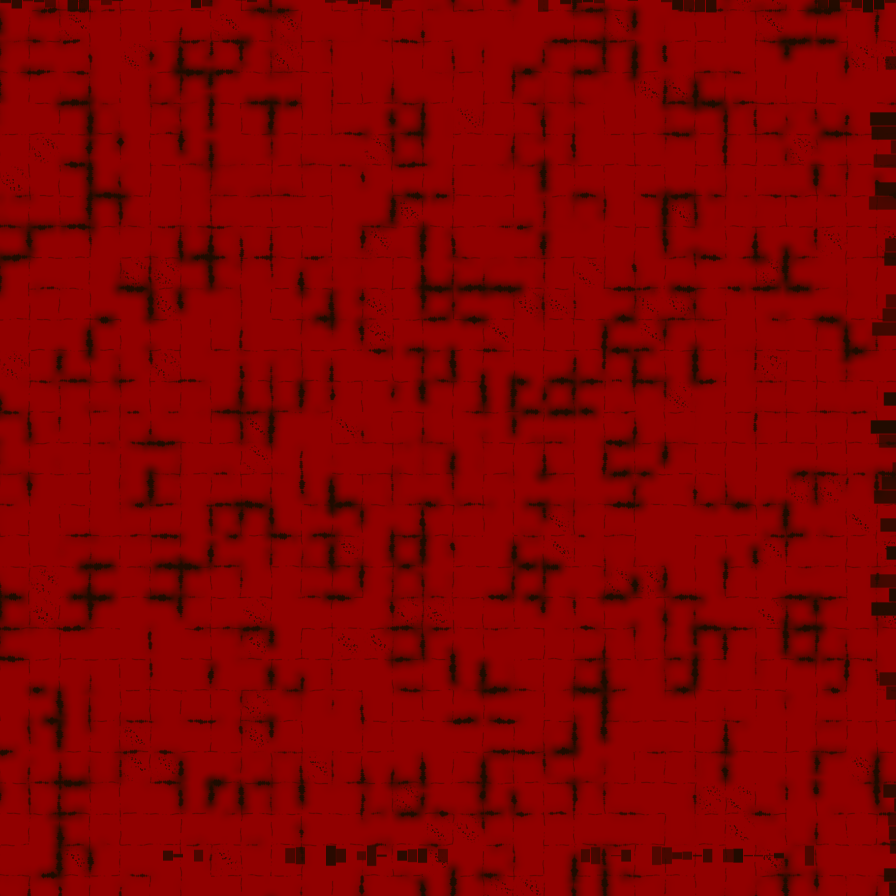
A three.js fragment shader for this texture:

```glsl
varying vec2 vUv;

const vec2 GRID = vec2(29.6, 29.0);
const vec2 GRID_SHIFT = vec2(0.03, -0.66);
const vec3 RED = vec3(0.57, 0.0, 0.0);
const vec3 SOOT = vec3(0.12, 0.045, 0.0);
const float SOFT = 0.035;

float hash(vec2 p) {
  return fract(sin(dot(p, vec2(127.1, 311.7))) * 4375.85);
}

// Layered sines, roughly -1 to 1
float ripple(float t, float seed) {
  return 0.5 * sin(t * 6.3 + seed * 2.7)
       + 0.3 * sin(t * 15.1 + seed * 5.3)
       + 0.2 * sin(t * 37.7 + seed * 1.9);
}

// Distance to the nearest scattered point
float cellular(vec2 p) {
  vec2 cell = floor(p);
  float nearest = 2.0;
  for (int j = -1; j <= 1; j++) {
    for (int i = -1; i <= 1; i++) {
      vec2 id = cell + vec2(float(i), float(j));
      vec2 point = id + vec2(hash(id), hash(id + 19.7));
      nearest = min(nearest, distance(p, point));
    }
  }
  return nearest;
}

float band(float d, float width) {
  return 1.0 - smoothstep(width - SOFT, width + SOFT, d);
}

float blend(float a, float b) {
  return a + b - a * b;
}

// Worn seams: q.x runs along the line, q.y crosses it
float seams(vec2 q, float seed, float cluster) {
  float row = floor(q.y + 0.5);
  float cell = floor(q.x);
  float across = abs(q.y - row - 0.035 * ripple(q.x * 0.5, row + seed));

  // Broken hairline
  float present = step(0.35, hash(vec2(cell, row) + seed + 41.3));
  float wear = smoothstep(-0.45, 0.35, ripple(q.x * 1.3, row * 1.7 + seed));
  float ink = 0.6 * present * wear * band(across, 0.01);
  float shade = 0.0;

  // Tapered dabs with soft soot around them
  for (int j = -1; j <= 1; j++) {
    float slot = cell + float(j);
    vec2 id = vec2(slot, row) + seed;
    float power = smoothstep(0.5, 1.0, hash(id) * 0.8 + 0.3 * cluster);
    float middle = slot + 0.5 + 0.6 * (hash(id + 7.3) - 0.5);
    float reach = mix(0.14, 0.52, hash(id + 3.7));
    float along = abs(q.x - middle) / reach;
    float taper = sqrt(max(0.0, 1.0 - along * along));
    float rough = 0.7 + 0.5 * ripple(q.x * 2.6, id.x + row);
    float width = 0.12 * power * taper * rough;
    float dab = band(across, width) * smoothstep(0.0, 0.035, width);
    ink = max(ink, dab * (0.7 + 0.3 * power));

    float away = length(vec2(max(along - 1.0, 0.0) * reach, across));
    float fade = max(0.0, 1.0 - away / 0.47);
    shade = max(shade, power * fade * fade * mix(0.25, 0.9, cluster));
  }
  return blend(ink, shade);
}

// Fine pitting inside a few tiles
float pitting(vec2 q, float density) {
  float chosen = step(1.0 - density, hash(floor(q) + 61.7));
  float area = 1.0 - smoothstep(0.2, 0.55, length(fract(q) - 0.5));
  float area2 = area * smoothstep(-0.2, 0.5, ripple(q.x, q.y * 3.0));
  return chosen * area2 * (1.0 - smoothstep(0.18, 0.36, cellular(q * 9.0)));
}

// Uneven dark blocks strung along a border
float blocks(float along, float across, float count, float depth, float seed) {
  float id = floor(along * count);
  float size = depth * hash(vec2(id, seed));
  float group = hash(vec2(floor(id / 4.0), seed + 5.1));
  float shown = step(0.4, group) * step(0.3, hash(vec2(id, seed + 9.3)));
  float tone = mix(0.55, 1.0, hash(vec2(id, seed + 2.7)));
  float side = abs(fract(along * count) - 0.5);
  float ends = 1.0 - smoothstep(0.44, 0.5, side);
  return shown * tone * ends * (1.0 - smoothstep(size - 0.001, size + 0.001, across));
}

void main() {
  vec2 q = vUv * GRID + GRID_SHIFT;
  float cluster = 1.0 - smoothstep(0.15, 0.65, cellular(vUv * 9.0 + 3.4));

  // Rows and columns
  float dark = seams(q, 0.37, cluster);
  dark = blend(dark, seams(q.yx, 83.19, cluster));
  dark = blend(dark, 0.7 * pitting(q, 0.09));

  // Borders
  float right = blocks(vUv.y, 1.0 - vUv.x, 64.0, 0.032, 11.0);
  float top = blocks(vUv.x, 1.0 - vUv.y, 80.0, 0.014, 23.0);
  float bottom = blocks(vUv.x, abs(vUv.y - 0.045), 88.0, 0.012, 37.0);
  bottom *= smoothstep(0.15, 0.18, vUv.x);
  dark = blend(dark, max(right, max(top, bottom)));

  gl_FragColor = vec4(mix(RED, SOOT, clamp(dark, 0.0, 1.0)), 1.0);
}
```
